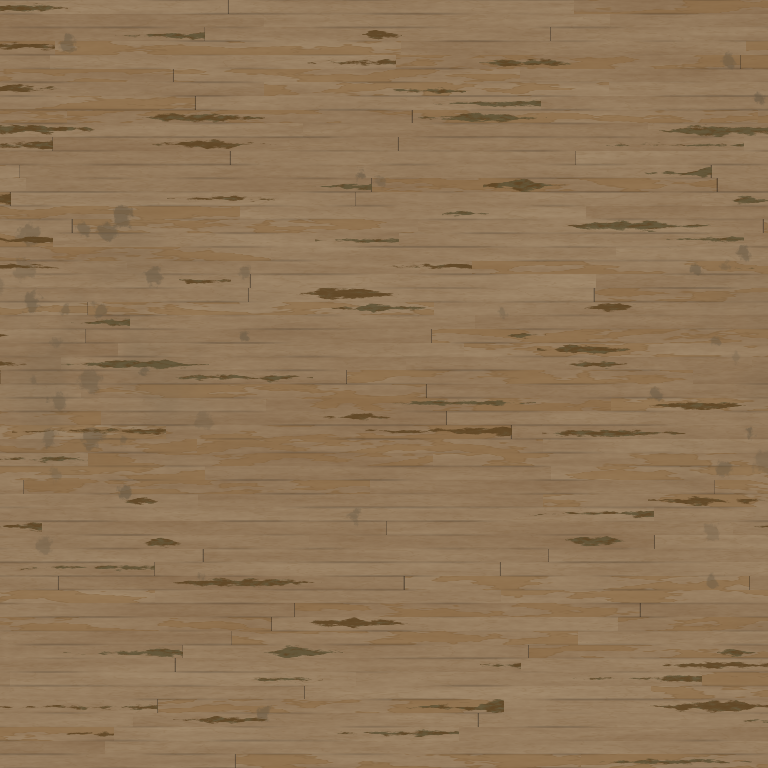
This texture is drawn by a Shadertoy shader. Its source:

```glsl
// Worn strip-wood boards with fine grain, dark gouges, ochre patches and grey stains.

const vec3 WOOD = vec3(0.577, 0.475, 0.358);
const vec3 TONE_STEP = vec3(0.050, 0.058, 0.058);
const vec3 OCHRE = vec3(0.550, 0.412, 0.250);
const vec3 GOUGE_BROWN = vec3(0.375, 0.275, 0.145);
const vec3 GOUGE_OLIVE = vec3(0.375, 0.325, 0.210);
const vec3 STAIN = vec3(0.400, 0.345, 0.265);
const float ROWS = 56.0;
const float PLANK_LENGTH = 0.45;
const float GOUGE_CHANCE = 0.52;
const float OCHRE_CHANCE = 0.30;
const float JOINT_CHANCE = 0.40;
const float STAIN_CELLS = 26.0;
const float PI = 3.14159;

float hash(vec2 p) {
    vec3 q = fract(vec3(p.xyx) * 0.1031);
    q += dot(q, q.yzx + 33.33);
    return fract((q.x + q.y) * q.z);
}

vec2 gradient(vec2 cell) {
    float angle = 2.0 * PI * hash(cell);
    return vec2(cos(angle), sin(angle));
}

float noise(vec2 p) {
    vec2 i = floor(p), f = p - i;
    vec2 u = f * f * f * (f * (f * 6.0 - 15.0) + 10.0);
    vec2 e = vec2(0.0, 1.0);
    float low = mix(dot(gradient(i), f), dot(gradient(i + e.yx), f - e.yx), u.x);
    float high = mix(dot(gradient(i + e.xy), f - e.xy), dot(gradient(i + 1.0), f - 1.0), u.x);
    return mix(low, high, u.y);
}

float fbm(vec2 p) {
    float sum = 0.0, amp = 1.0;
    for (int i = 0; i < 4; i++) {
        sum += amp * noise(p);
        p = p * 2.03 + 17.3;
        amp *= 0.55;
    }
    return sum;
}

// Stains gather at the left and along the right border.
float stainDensity(vec2 p) {
    vec2 left = (p - vec2(0.15, 0.53)) / vec2(0.16, 0.17);
    vec2 right = (p - vec2(0.97, 0.45)) / vec2(0.09, 0.26);
    return exp(-dot(left, left)) + 0.6 * exp(-dot(right, right));
}

float stainMask(vec2 uv) {
    vec2 p = uv * STAIN_CELLS;
    float ragged = 0.22 * fbm(uv * 75.0);
    float mask = 0.0;
    for (int y = -1; y <= 1; y++)
    for (int x = -1; x <= 1; x++) {
        vec2 cell = floor(p) + vec2(x, y);
        vec2 center = cell + vec2(hash(cell + 3.1), hash(cell + 8.7));
        float present = step(hash(cell + 21.4), 0.015 + 0.5 * stainDensity(center / STAIN_CELLS));
        float radius = mix(0.12, 0.36, pow(hash(cell + 5.9), 1.8));
        float d = length((p - center) * vec2(1.0, 0.9)) - radius + ragged;
        mask = max(mask, present * (1.0 - smoothstep(-0.08, 0.07, d)) * mix(0.4, 0.85, hash(cell + 13.2)));
    }
    return mask;
}

// Elongated chip in one plank: some taper at both ends, some break off at the joint.
float gougeMask(vec2 uv, float along, float across, vec2 id) {
    float size = hash(id + 41.3);
    float len = mix(0.05, 0.21, size);
    float broken = step(hash(id + 52.8), 0.5);
    float start = mix(hash(id + 63.1) * (PLANK_LENGTH - len), PLANK_LENGTH - len, broken);
    float s = (along - start) / len;
    float inside = step(0.0, s) * step(s, 1.0);
    s = clamp(s, 0.0, 1.0);
    float profile = mix(sin(PI * s), pow(s, 1.1), broken);
    float thickness = mix(0.20, 0.48, hash(id + 74.6));
    float center = mix(0.38, 0.62, hash(id + 85.2)) + 0.12 * noise(vec2(uv.x * 22.0, id.y));
    float width = thickness * profile * (0.75 + 1.0 * noise(vec2(uv.x * 30.0, id.y * 3.7)));
    float ragged = 0.20 * fbm(uv * vec2(55.0, 230.0));
    float d = abs(across - center) - width + ragged + 0.05;
    float present = step(hash(id + 96.5), GOUGE_CHANCE);
    return present * inside * (1.0 - smoothstep(-0.06, 0.08, d));
}

void mainImage(out vec4 fragColor, in vec2 fragCoord) {
    vec2 uv = fragCoord / iResolution.y;
    float pixel = 1.0 / iResolution.y;

    // Staggered planks
    float row = floor(uv.y * ROWS);
    float across = fract(uv.y * ROWS);
    float x = uv.x + 7.0 * hash(vec2(row, 4.0));
    vec2 id = vec2(floor(x / PLANK_LENGTH), row);
    float along = x - id.x * PLANK_LENGTH;
    vec2 shift = vec2(hash(id + 2.0), hash(id + 6.0)) * 9.0;

    // Grain streaks, fibres and broad wear
    float streak = fbm(uv * vec2(5.0, 75.0) + shift);
    float fibre = fbm(uv * vec2(60.0, 230.0));
    float wear = fbm(uv * vec2(3.0, 7.0) + 31.0);
    float tone = 0.65 * streak + 0.35 * fibre + 0.30 * wear + 0.7 * (hash(id) - 0.5);
    vec3 color = WOOD + TONE_STEP * tone;

    // Ochre patches outlined by growth lines
    float figure = fbm(uv * vec2(9.0, 65.0) + shift + 50.0);
    float patchOn = step(hash(id + 15.0), OCHRE_CHANCE);
    color = mix(color, OCHRE, 0.50 * patchOn * smoothstep(-0.05, 0.10, figure));
    float growth = 1.0 - smoothstep(0.0, 0.07, abs(figure - 0.05));
    color = mix(color, OCHRE * 0.90, growth * mix(0.15, 0.38, patchOn));

    // Seams between rows and ticks at plank joints
    float edge = min(across, 1.0 - across) / ROWS;
    float seam = 1.0 - smoothstep(0.0003, 0.0009 + pixel, edge);
    color *= 1.0 - 0.15 * seam * smoothstep(-0.2, 0.4, noise(vec2(uv.x * 9.0, floor(uv.y * ROWS + 0.5) * 5.3)));
    float joint = 1.0 - smoothstep(0.0004, 0.0008 + pixel, PLANK_LENGTH - along);
    color *= 1.0 - 0.32 * joint * step(hash(id + 27.0), JOINT_CHANCE);

    // Smudges and stains
    float smudge = stainDensity(uv) * smoothstep(-0.3, 0.6, fbm(uv * 9.0 + 70.0));
    color = mix(color, STAIN, 0.22 * smudge);
    color = mix(color, STAIN, 0.70 * stainMask(uv));

    // Gouges
    vec3 gougeColor = mix(GOUGE_BROWN, GOUGE_OLIVE, smoothstep(-0.2, 0.7, hash(id + 33.0) - 0.3 + fibre));
    color = mix(color, gougeColor + 0.02 * fibre, 0.92 * gougeMask(uv, along, across, id));

    fragColor = vec4(color, 1.0);
}
```
